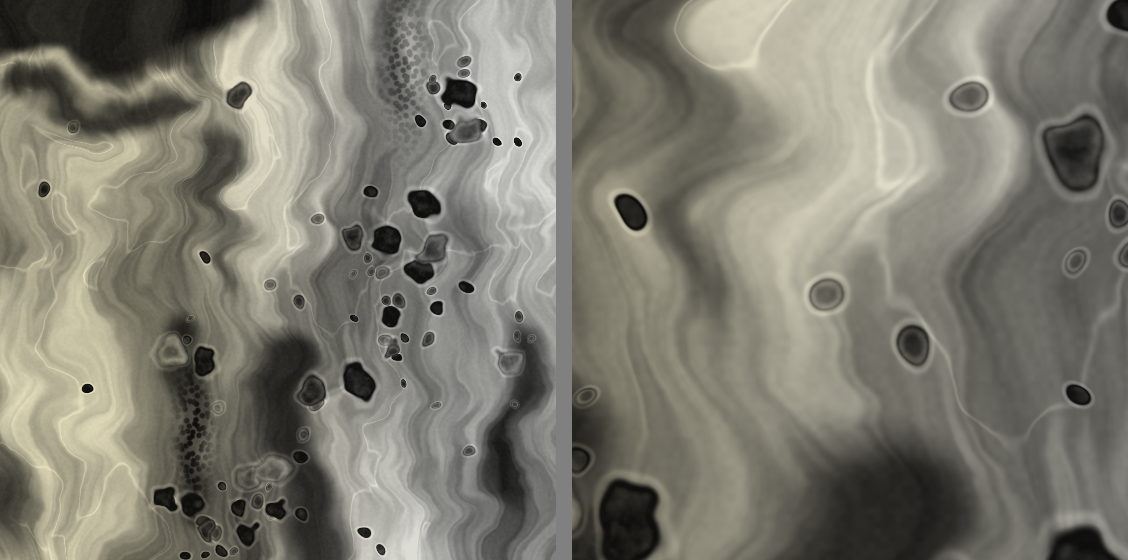
Left: the whole. Right: its middle third, enlarged.
Give the GLSL for this texture, as a Shadertoy shader.

```glsl
// Poured acrylic marbling: wavy cream and grey flows, dark trunks and clustered paint cells.

float hash(vec2 p) {
    vec3 q = fract(vec3(p.xyx) * 0.1031);
    q += dot(q, q.yzx + 33.33);
    return fract((q.x + q.y) * q.z);
}

float noise(vec2 p) {
    vec2 i = floor(p), f = fract(p);
    f = f * f * f * (f * (f * 6.0 - 15.0) + 10.0);
    vec2 e = vec2(0, 1);
    return mix(mix(hash(i), hash(i + e.yx), f.x),
               mix(hash(i + e.xy), hash(i + e.yy), f.x), f.y);
}

float fbm(vec2 p) {
    float sum = 0.0, amp = 0.533;
    for (int i = 0; i < 4; i++) {
        sum += amp * noise(p);
        p = mat2(1.6, 1.2, -1.2, 1.6) * p + 7.3;
        amp *= 0.5;
    }
    return sum;
}

float blob(vec2 p, vec2 center, vec2 radius) {
    vec2 d = (p - center) / radius;
    return exp(-dot(d, d));
}

// Soft tapered stroke from a to b
float streak(vec2 p, vec2 a, vec2 b, float ra, float rb, float soft) {
    vec2 ab = b - a;
    float h = clamp(dot(p - a, ab) / dot(ab, ab), 0.0, 1.0);
    float d = length(p - a - ab * h) - mix(ra, rb, h);
    return 1.0 - smoothstep(-soft, soft, d);
}

// Where paint cells gather: center and spread
float cluster(vec2 p) {
    vec3 groups[9] = vec3[9](
        vec3(0.68, 0.54, 0.08), vec3(0.71, 0.40, 0.08), vec3(0.34, 0.38, 0.06),
        vec3(0.41, 0.04, 0.07), vec3(0.48, 0.09, 0.05), vec3(0.93, 0.42, 0.05),
        vec3(0.52, 0.48, 0.04), vec3(0.85, 0.80, 0.07), vec3(0.32, 0.09, 0.04));
    float m = 0.0;
    for (int i = 0; i < 9; i++) m = max(m, blob(p, groups[i].xy, vec2(groups[i].z)));
    return m;
}

// Ringed oval cells scattered on a jittered grid
float addCells(float tone, vec2 p, float scale, float share) {
    vec2 g = p * scale + 0.25 * (vec2(noise(p * 45.0), noise(p * 45.0 + 31.0)) - 0.5);
    for (int j = -1; j <= 1; j++)
    for (int i = -1; i <= 1; i++) {
        vec2 id = floor(g) + vec2(i, j);
        vec2 site = id + 0.25 + 0.5 * vec2(hash(id + scale), hash(id + scale + 17.0));
        float pick = hash(id + scale + 41.0), kind = hash(id + 63.0);
        if (pick > cluster(site / scale) * share + 0.012) continue;
        float a = 3.0 * kind;
        vec2 v = mat2(cos(a), sin(a), -sin(a), cos(a)) * (g - site);
        float d = length(v * vec2(1.0, 1.3)) / mix(0.22, 0.48, hash(id + 87.0));
        float core = mix(0.08, 0.36, kind * kind) + 0.25 * (fbm(p * 70.0) - 0.5);
        core += 0.16 * smoothstep(0.35, 0.8, d) * step(0.4, kind);
        core -= 0.12 * exp(-pow((d - 0.9) / 0.12, 2.0));
        tone += 0.11 * exp(-pow((d - 1.2) / 0.16, 2.0));
        tone = mix(tone, max(core, 0.06), 1.0 - smoothstep(0.88, 1.08, d));
    }
    return tone;
}

// Distance to the nearest bead of foam
float foam(vec2 p) {
    float d = 1.0;
    for (int j = -1; j <= 1; j++)
    for (int i = -1; i <= 1; i++) {
        vec2 id = floor(p) + vec2(i, j);
        d = min(d, length(p - id - vec2(hash(id), hash(id + 19.0))));
    }
    return d;
}

void mainImage(out vec4 fragColor, in vec2 fragCoord) {
    vec2 p = fragCoord / iResolution.xy;

    // Turbulence, then sideways ripples along the downward flow
    float swirl = 0.10 + 0.20 * blob(p, vec2(0.2, 0.83), vec2(0.25, 0.12));
    vec2 w = p + swirl * (vec2(fbm(p * 4.0), fbm(p * 4.0 + 9.0)) - 0.5);
    w += 0.035 * (vec2(fbm(w * 11.0 + 3.0), fbm(w * 11.0 + 15.0)) - 0.5);
    float ripple = 0.017 * sin(w.y * 25.0 + 4.0 * noise(p * 2.5)) + 0.007 * sin(w.y * 53.0 + p.x * 9.0);
    vec2 q = vec2(w.x + ripple, w.y);

    float bands = fbm(vec2(q.x * 11.0, q.y * 1.7) + 2.0);
    float fine = fbm(vec2(q.x * 55.0, q.y * 5.0));
    float detail = 0.75 * (bands - 0.5) + 0.16 * (fine - 0.5) + 0.028 * sin(bands * 65.0);

    // Pale flows
    float tone = 0.50 + 0.07 * smoothstep(0.60, 0.66, w.y);
    tone = mix(tone, 0.66, streak(q, vec2(0.42, 0.88), vec2(0.52, 0.58), 0.12, 0.06, 0.06));
    tone = mix(tone, 0.80, streak(q, vec2(0.61, 1.05), vec2(0.58, 0.58), 0.035, 0.008, 0.02));
    tone = mix(tone, 0.64, streak(q, vec2(0.04, 0.78), vec2(0.18, 0.30), 0.06, 0.10, 0.06));
    tone = mix(tone, 0.77, streak(q, vec2(0.01, 0.46), vec2(0.10, 0.0), 0.035, 0.02, 0.025));

    // Grey bell with its drooping arm, and shaded corners
    tone = mix(tone, 0.39, streak(q, vec2(0.27, 0.77), vec2(0.29, 0.53), 0.06, 0.08, 0.03));
    tone = mix(tone, 0.30, streak(q, vec2(0.35, 0.76), vec2(0.45, 0.50), 0.035, 0.010, 0.018));
    tone = mix(tone, 0.36, 0.8 * streak(q, vec2(0.28, 0.45), vec2(0.36, 0.0), 0.08, 0.09, 0.05));
    tone = mix(tone, 0.37, 0.8 * streak(q, vec2(0.84, 0.61), vec2(0.88, 0.42), 0.06, 0.03, 0.05));
    tone = mix(tone, 0.16, blob(w, vec2(-0.02, 0.11), vec2(0.09, 0.13)));

    // Black slab and dark trunks
    float dark = streak(w, vec2(0.0, 0.96), vec2(0.42, 1.02), 0.10, 0.05, 0.025);
    dark = max(dark, 0.85 * streak(w, vec2(0.06, 0.80), vec2(0.27, 0.86), 0.025, 0.035, 0.025));
    dark = max(dark, 0.85 * streak(q, vec2(0.32, 0.36), vec2(0.36, 0.10), 0.045, 0.02, 0.025));
    dark = max(dark, 0.90 * streak(q, vec2(0.52, 0.37), vec2(0.57, 0.0), 0.045, 0.05, 0.03));
    dark = max(dark, 0.80 * streak(q, vec2(0.95, 0.37), vec2(0.91, 0.10), 0.028, 0.02, 0.025));
    dark = max(dark, 0.65 * streak(q, vec2(0.75, 1.03), vec2(0.72, 0.84), 0.04, 0.012, 0.03));
    tone = mix(tone, 0.10, dark);
    tone += detail * mix(0.3, 1.0, smoothstep(0.1, 0.5, tone));

    // Thin pale veins
    float vein = exp(-pow((fbm(q * vec2(6.0, 3.0) + 21.0) - 0.52) / 0.007, 2.0));
    tone += 0.10 * vein * smoothstep(0.2, 0.45, tone);

    // Foam beads and larger cells
    float beads = max(blob(p, vec2(0.73, 0.88), vec2(0.035, 0.12)), blob(p, vec2(0.35, 0.22), vec2(0.03, 0.1)));
    tone += beads * (0.22 * smoothstep(0.25, 0.6, foam(p * 85.0)) - 0.07);
    tone = addCells(tone, p, 34.0, 0.45);
    tone = addCells(tone, p, 15.0, 0.85);

    // Warm left, cool right, faint grain and a low glare
    tone += 0.14 * blob(p, vec2(0.76, 0.0), vec2(0.14, 0.06)) + 0.025 * (noise(p * 240.0) - 0.5);
    tone = clamp(tone, 0.05, 0.86);
    vec3 tint = mix(vec3(1.03, 1.0, 0.85), vec3(1.0, 1.0, 0.98), smoothstep(0.2, 0.85, p.x));
    fragColor = vec4(tone * tint, 1.0);
}
```
